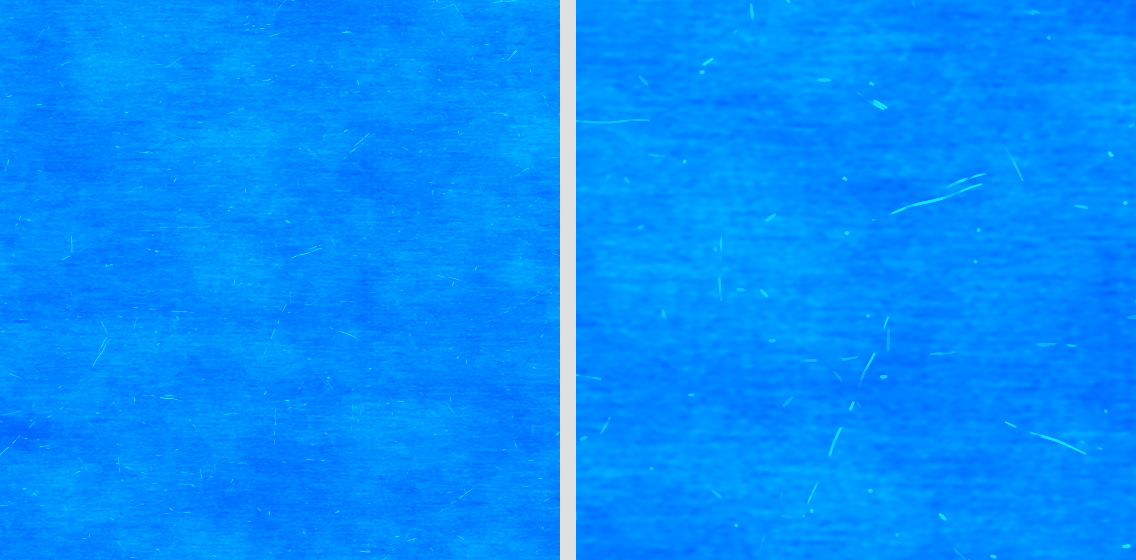
Left, the full canvas; right, a detail of the centre.
Give the GLSL for this texture, as a WebGL 1 fragment shader.

```glsl
precision highp float;
// Worn blue painted metal: mottled patches, brushed streaks and broken cyan scratches.

uniform vec2 u_resolution;

const vec3 DEEP_BLUE = vec3(0.0, 0.445, 1.0);
const vec3 PALE_BLUE = vec3(0.0, 0.645, 1.0);
const vec3 SCRATCH_CYAN = vec3(0.06, 0.90, 1.0);

vec3 hash3(vec2 p) {
  vec3 q = fract(p.xyx * vec3(0.1031, 0.1030, 0.0973));
  q += dot(q, q.yxz + 33.33);
  return fract((q.xxy + q.yzz) * q.zyx);
}

// Cellular noise: soft bumps of random sign, one per jittered cell point.
float cellNoise(vec2 p, float seed) {
  vec2 cell = floor(p);
  float sum = 0.0;
  for (int j = -1; j <= 1; j++) {
    for (int i = -1; i <= 1; i++) {
      vec2 id = cell + vec2(float(i), float(j));
      vec3 rnd = hash3(id + seed * 17.0);
      vec2 offset = id + rnd.xy - p;
      float falloff = max(1.0 - dot(offset, offset), 0.0);
      sum += (rnd.z * 2.0 - 1.0) * falloff * falloff * falloff;
    }
  }
  return sum;
}

// Layered cellular noise for mottled patches with ragged edges.
float clouds(vec2 p, float seed) {
  float sum = 0.0;
  float amplitude = 1.0;
  for (int octave = 0; octave < 5; octave++) {
    sum += amplitude * cellNoise(p, seed + float(octave));
    p = p * 2.03 + 3.7;
    amplitude *= 0.7;
  }
  return sum;
}

// Coverage of a tapered line along x, centred on the origin.
float taperedLine(vec2 p, float halfLength, float halfWidth, float pixel) {
  float along = abs(p.x) / halfLength;
  float width = halfWidth * (1.0 - 0.4 * min(along, 1.0));
  float side = 1.0 - smoothstep(width - 0.5 * pixel, width + 0.5 * pixel, abs(p.y));
  float ends = 1.0 - smoothstep(halfLength - pixel, halfLength + pixel, abs(p.x));
  return side * ends;
}

// One possible scratch per grid cell, mostly at shallow angles, in loose clusters.
float scratches(vec2 uv, float grid, float reach, float halfWidth,
                float density, float seed, float pixel) {
  vec2 cell = floor(uv * grid);
  float cover = 0.0;
  for (int j = -1; j <= 1; j++) {
    for (int i = -1; i <= 1; i++) {
      vec2 id = cell + vec2(float(i), float(j));
      vec3 place = hash3(id + seed * 17.0);
      vec3 form = hash3(id + seed * 17.0 + 91.0);
      float cluster = 1.0 + cellNoise(id * 0.37, seed);
      float present = step(place.z, density * cluster);
      float bend = form.x * 2.0 - 1.0;
      float angle = 1.6 * bend * abs(bend);
      float c = cos(angle);
      float s = sin(angle);
      vec2 local = uv - (id + place.xy) / grid;
      local = vec2(c * local.x + s * local.y, c * local.y - s * local.x);
      local.y += 0.0006 * sin(local.x * 160.0 + form.z * 40.0);
      float halfLength = reach * mix(0.2, 1.0, form.y * form.y);
      float mark = taperedLine(local, halfLength, halfWidth, pixel);
      // A few scratches have a shorter parallel companion.
      vec2 shifted = local - reach * vec2(0.3, 0.08);
      float twin = taperedLine(shifted, halfLength * 0.5, halfWidth, pixel);
      mark = max(mark, twin * step(0.85, form.z));
      cover = max(cover, present * mark * mix(0.25, 1.0, form.z));
    }
  }
  return cover;
}

void main() {
  float side = min(u_resolution.x, u_resolution.y);
  vec2 uv = gl_FragCoord.xy / side;
  float pixel = 1.0 / side;

  // Paint tone: patches, ragged blotches, wide bands, brushed streaks and grain.
  vec2 warp = vec2(cellNoise(uv * 22.0, 31.0), cellNoise(uv * 22.0, 32.0));
  vec2 worn = uv + 0.02 * warp;
  float patches = clouds(worn * vec2(5.0, 7.0), 1.0);
  float blotches = smoothstep(-0.15, 0.3, clouds(worn * vec2(9.0, 11.0), 41.0)) - 0.4;
  float bands = cellNoise(uv * vec2(1.5, 15.0), 11.0);
  float streaks = cellNoise(uv * vec2(26.0, 270.0), 12.0);
  float grain = cellNoise(uv * vec2(190.0, 330.0), 13.0);
  float tone = 0.46 + 0.23 * patches + 0.17 * blotches + 0.2 * bands
             + 0.23 * streaks + 0.27 * grain;
  vec3 color = mix(DEEP_BLUE, PALE_BLUE, clamp(tone, -0.2, 1.3));

  // Worn marks: broken long scratches, short nicks and tiny flecks.
  float gaps = smoothstep(-0.2, 0.2, cellNoise(uv * 140.0, 14.0));
  float longMarks = gaps * scratches(uv, 8.0, 0.07, 0.0009, 0.8, 21.0, pixel);
  float nicks = gaps * scratches(uv, 18.0, 0.02, 0.0010, 0.55, 22.0, pixel);
  float flecks = scratches(uv, 36.0, 0.0045, 0.0012, 0.27, 23.0, pixel);
  float wear = max(longMarks, max(nicks, flecks));

  gl_FragColor = vec4(mix(color, SCRATCH_CYAN, wear), 1.0);
}
```
